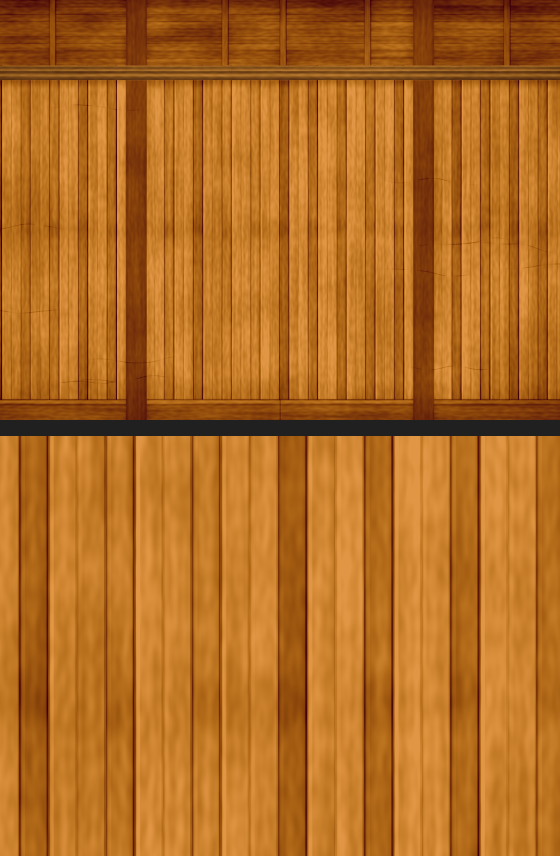
Top: the whole. Bottom: its middle third, enlarged.
Write a WebGL 2 fragment shader that draws this texture.

```glsl
#version 300 es
precision highp float;
// Aged wooden wainscot: ten beaded boards per bay between two dark posts,
// a moulded rail, planked panels above and a skirting board below.
// Every part sets a tone, and one colour ramp turns the tone into wood.
uniform vec2 u_resolution;
out vec4 fragColor;

float hash(vec2 p) {
  vec3 q = fract(p.xyx * 0.1031);
  q += dot(q, q.yzx + 33.33);
  return fract((q.x + q.y) * q.z);
}

float corner(vec2 cell, vec2 offset) {
  float angle = 6.2832 * hash(cell);
  return dot(vec2(cos(angle), sin(angle)), offset);
}

// Gradient noise, roughly -0.7 to 0.7
float noise(vec2 p) {
  vec2 i = floor(p), f = p - i;
  vec2 s = f * f * f * (f * (f * 6.0 - 15.0) + 10.0);
  vec2 e = vec2(1, 0);
  return mix(mix(corner(i, f), corner(i + e, f - e), s.x),
             mix(corner(i + e.yx, f - e.yx), corner(i + 1.0, f - 1.0), s.x), s.y);
}

// Streaks run along the y axis of p
float grain(vec2 p) {
  return 0.20 * noise(p * vec2(150, 7)) + 0.22 * noise(p * vec2(60, 3) + 17.0)
       + 0.20 * noise(p * vec2(170, 55) + 41.0);
}

float line(float d, float halfWidth) {
  float px = 0.8 / u_resolution.y;
  return 1.0 - smoothstep(halfWidth - px, halfWidth + px, abs(d));
}

float above(float y, float edge) {
  float px = 0.7 / u_resolution.y;
  return smoothstep(edge - px, edge + px, y);
}

vec3 wood(float tone) {
  float lit = max(tone, 0.0);
  return max(vec3(0.51 + 0.31 * tone, 0.24 + 0.29 * tone, 0.04 + 0.16 * lit * lit), 0.0);
}

// Three strips to each board; the last one is recessed and darker
float boards(vec2 p) {
  float u = (p.x - 0.4142) / 0.0228;
  float strip = floor(u), part = mod(strip, 3.0);
  float recess = step(1.5, part);
  float tone = 0.98 + 0.26 * (hash(vec2(strip, 5)) - 0.5);
  tone -= recess * (0.12 + 0.38 * hash(vec2(strip, 9)));
  tone += 1.1 * grain(p + vec2(0, hash(vec2(strip, 2)) * 9.0));

  // Water stain with a ragged edge, deepest on the recessed strips
  float stainY = p.y - 0.455 - 0.018 * noise(vec2(p.x * 12.0, 3));
  tone -= (0.06 + 0.16 * recess) * smoothstep(0.035, 0.0, abs(stainY));

  // Seams: deep between boards, medium at the recess, faint at the bead
  float seam = round(u), kind = mod(seam, 3.0);
  float d = (u - seam) * 0.0228;
  float depth = kind < 0.5 ? 0.95 : (kind > 1.5 ? 0.5 : 0.24);
  depth *= 0.7 + 0.5 * hash(vec2(seam, 21));
  tone -= depth * line(d, 0.0012);
  tone += 0.3 * depth * line(d - 0.0032, 0.0013);
  tone -= 0.35 * recess * exp(-abs(d) / 0.004);
  tone -= 0.45 * smoothstep(0.785, 0.81, p.y);
  return tone - 0.15 * smoothstep(0.12, 0.05, p.y);
}

// Horizontal planks divided by narrow upright battens
float panels(vec2 p) {
  float row = (p.y - 0.844) / 0.0174;
  float tone = 0.32 + 0.16 * (hash(vec2(floor(row), 31)) - 0.5);
  tone += 1.3 * grain(p.yx + 3.0) + 0.45 * noise(p * vec2(7, 18));
  tone -= 0.28 * line((row - round(row)) * 0.0174, 0.0009);
  float batten[5] = float[5](0.125, 0.536, 0.674, 0.875, 1.207);
  for (int i = 0; i < 5; i++) {
    float d = p.x - batten[i];
    tone -= 0.25 * exp(-abs(d) / 0.012);
    tone = mix(tone, 0.4 + grain(p), line(d, 0.0075));
    tone -= 0.6 * line(d - 0.0075, 0.0012) + 0.4 * line(d + 0.0075, 0.001);
  }
  return tone - 0.35 * smoothstep(0.93, 1.0, p.y);
}

void main() {
  vec2 p = gl_FragCoord.xy / u_resolution.y;
  float aspect = u_resolution.x / u_resolution.y;
  float tone = boards(p);

  // Skirting board with a lit ledge and a joint at mid width
  float skirting = 0.3 + 1.2 * grain(p.yx) + 0.4 * line(p.y - 0.043, 0.0035);
  skirting -= 0.6 * line(p.x - 0.667, 0.001) + 0.35 * line(p.y - 0.036, 0.0012);
  tone = mix(skirting, tone, above(p.y, 0.049));
  tone -= 0.4 * line(p.y - 0.049, 0.0014);
  tone = mix(tone, panels(p), above(p.y, 0.844));

  // Two posts, shaded at their edges
  float postX = mod(p.x - 0.3247 + 0.342, 0.684) - 0.342;
  float post = -0.03 + 0.75 * grain(p + 7.0) - 0.2 * smoothstep(0.016, 0.025, abs(postX));
  tone -= 0.2 * exp(-max(abs(postX) - 0.0247, 0.0) / 0.006);
  tone = mix(tone, post, line(postX, 0.0247));

  // Thin wandering scratches
  for (int i = 0; i < 12; i++) {
    float k = float(i);
    vec2 c = vec2(hash(vec2(k, 51)) * aspect, 0.08 + 0.7 * hash(vec2(k, 67)));
    vec2 d = p - c;
    d.y += 0.03 * noise(vec2(p.x * 9.0, k * 5.3)) + d.x * 0.1 * (hash(vec2(k, 8)) - 0.5);
    float reach = smoothstep(0.14, 0.05, abs(d.x)) * smoothstep(-0.3, 0.2, noise(p * 28.0 + k));
    tone -= 0.42 * reach * line(d.y, 0.0008);
  }

  // Broad wear and darkened borders
  vec2 q = abs(p / vec2(aspect, 1) - 0.5) * 2.0;
  tone += 0.22 * noise(p * 5.0 + 2.0) + 0.14 * noise(p * 17.0);
  tone -= 0.22 * pow(q.x, 4.0) + 0.25 * pow(q.y, 8.0);
  vec3 color = wood(clamp(tone, -0.9, 1.2));

  // Moulded rail across everything, duller than the rest
  float v = (p.y - 0.809) / 0.035;
  float rail = 0.5 + 0.3 * cos(v * 18.85) + 0.9 * grain(p.yx + 11.0) - 0.2 * pow(q.x, 4.0);
  rail -= 0.8 * line(p.y - 0.811, 0.0018) + 0.6 * line(p.y - 0.829, 0.0012);
  vec3 railColor = mix(wood(rail), vec3(0.55, 0.37, 0.16) * (0.65 + 0.6 * rail), 0.6);
  color = mix(color, railColor, above(p.y, 0.809) - above(p.y, 0.844));
  fragColor = vec4(color, 1);
}
```
